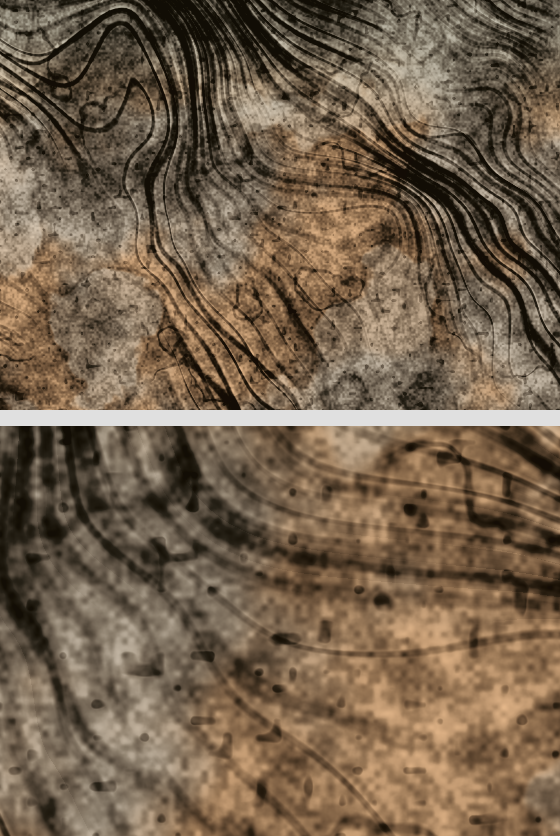
Top, the full canvas; bottom, a detail of the centre.
Give the GLSL for this texture, as a WebGL 1 fragment shader.

```glsl
precision highp float;
// Weathered, folded sandstone: strata are level sets of a bent and warped field.
// Crevices with pale lips follow the strata, and noise adds sandy flats,
// rusty stains, pits and grit. All lengths are in canvas heights.
uniform vec2 u_resolution;

float hash(vec2 p) {
  vec3 q = fract(p.xyx * 0.1031);
  q += dot(q, q.yzx + 33.33);
  return fract((q.x + q.y) * q.z);
}

float noise(vec2 p) {
  vec2 cell = floor(p), f = fract(p);
  f = f * f * (3.0 - 2.0 * f);
  float low = mix(hash(cell), hash(cell + vec2(1.0, 0.0)), f.x);
  float high = mix(hash(cell + vec2(0.0, 1.0)), hash(cell + 1.0), f.x);
  return mix(low, high, f.y);
}

float fbm(vec2 p) {
  float sum = 0.0, gain = 0.5;
  for (int i = 0; i < 5; i++) {
    sum += gain * noise(p);
    p = mat2(1.6, 1.2, -1.2, 1.6) * p + 7.3;
    gain *= 0.5;
  }
  return sum / 0.96875;
}

// Round bump that pushes the strata out into a tongue
float fold(vec2 p, vec2 center, float radius) {
  vec2 d = (p - center) / radius;
  return exp(-dot(d, d));
}

float strata(vec2 p) {
  p += 0.17 * (vec2(noise(p * 3.1 + 3.0), noise(p * 3.1 + 17.0)) - 0.5);
  p += 0.05 * (vec2(noise(p * 8.0 + 31.0), noise(p * 8.0 + 53.0)) - 0.5);
  float s = 0.75 * p.x + 0.25 * p.y + 0.3 * p.x * p.y + 0.35 * p.y * p.y;
  s -= 0.32 * fold(p, vec2(0.38, 0.87), 0.2);
  s -= 0.2 * fold(p, vec2(0.9, 0.48), 0.13);
  return s - 0.16 * fold(p, vec2(1.2, 0.8), 0.13);
}

// Shade of one family of crevices: dark cut, lighter lip on one side
float crevices(vec2 p, float s, float slope, float freq, float width) {
  float f = s * freq + 0.6 * (noise(p * 6.0 + freq) - 0.5);
  float id = floor(f + 0.5);
  float d = (f - id) / (freq * slope);
  float w = width * mix(0.4, 1.3, hash(vec2(id, freq)));
  w *= 0.4 + 1.2 * noise(p * 7.0 + id * 3.7);
  float cut = 1.0 - smoothstep(w * 0.35, w + 0.0015, abs(d));
  float lip = smoothstep(w * 0.8, w * 1.5, d) * (1.0 - smoothstep(w * 1.5, w * 3.0, d));
  return 0.28 * lip - cut * mix(0.6, 1.1, hash(vec2(freq, id)));
}

vec3 rockRamp(float t) {
  vec3 shadow = vec3(0.15, 0.13, 0.09), umber = vec3(0.30, 0.26, 0.21);
  vec3 stone = vec3(0.43, 0.38, 0.32), buff = vec3(0.55, 0.50, 0.43);
  vec3 sand = vec3(0.69, 0.64, 0.57);
  float x = clamp(t, 0.0, 1.0) * 4.0;
  vec3 color = mix(shadow, umber, clamp(x, 0.0, 1.0));
  color = mix(color, stone, clamp(x - 1.0, 0.0, 1.0));
  color = mix(color, buff, clamp(x - 2.0, 0.0, 1.0));
  color = mix(color, sand, clamp(x - 3.0, 0.0, 1.0));
  // Continue a little past both ends for black cracks and bright grains
  return color + 0.2 * clamp(t, -0.4, 0.0) + 0.3 * clamp(t - 1.0, 0.0, 0.4);
}

void main() {
  vec2 p = gl_FragCoord.xy / u_resolution.y;
  float s = strata(p);
  float e = 0.004;
  vec2 grad = vec2(strata(p + vec2(e, 0.0)), strata(p + vec2(0.0, e))) - s;
  float slope = max(length(grad) / e, 0.35);

  // Where the rock is layered: two long belts and the folded upper left
  float westBelt = exp(-pow(abs(s - 0.53) / 0.13, 2.0));
  float eastBelt = exp(-pow(abs(s - 1.23) / 0.2, 2.0));
  float folded = fold(p, vec2(0.36, 0.85), 0.32);
  float layered = max(max(westBelt, 0.85 * eastBelt), folded);
  layered = clamp(layered + 1.1 * (noise(p * 4.0 + 61.0) - 0.45), 0.08, 1.0);

  // Broad patches, streaks along the strata, mottling and grit
  float patches = fbm(p * 5.0);
  float along = dot(p, vec2(0.5, -0.8));
  float streaks = fbm(vec2(s * 45.0, along * 7.0)) - 0.5;
  float mottle = fbm(p * 38.0 + 9.0) - 0.5;
  float grit = noise(p * 185.0) - 0.5;
  float tone = 0.56 + 1.2 * (patches - 0.5) + 0.8 * streaks * layered;
  tone += 0.9 * mottle + 0.5 * grit;

  // Sandy flats with sharp, ragged borders
  float sandField = fbm(p * 4.2 + 23.0);
  float sandy = smoothstep(0.54, 0.58, sandField) * (1.0 - 0.6 * layered);
  tone += 0.22 * sandy;
  tone -= 0.2 * smoothstep(0.03, 0.0, abs(sandField - 0.535));

  // Crevices, wandering cracks, pits and deep shadow
  tone += layered * crevices(p, s, slope, 9.0, 0.014);
  tone += 0.85 * layered * crevices(p, s, slope, 25.0, 0.0048);
  float crack = 1.0 - smoothstep(0.003, 0.014, abs(fbm(p * 3.4 + 41.0) - 0.5));
  tone -= 0.45 * crack * smoothstep(0.35, 0.6, noise(p * 6.0 + 5.0));
  tone -= 0.4 * smoothstep(0.8, 0.92, noise(p * 75.0 + 13.0));
  tone -= 0.35 * layered * smoothstep(0.5, 0.68, fbm(p * 6.0 + 71.0));

  // Rust toward the middle and right, cool grey near the top
  float rust = smoothstep(0.42, 0.66, fbm(p * 3.5 + 83.0) + 0.12 * fold(p, vec2(0.95, 0.4), 0.4));
  rust *= 1.0 - smoothstep(0.65, 0.95, p.y);
  vec3 color = rockRamp(tone);
  color *= mix(vec3(1.0), vec3(1.1, 0.94, 0.78), rust * (1.0 - 0.7 * sandy));
  color *= mix(vec3(1.0), vec3(0.96, 1.0, 1.01), smoothstep(0.55, 0.95, p.y));
  gl_FragColor = vec4(max(color, vec3(0.03, 0.027, 0.02)), 1.0);
}
```
